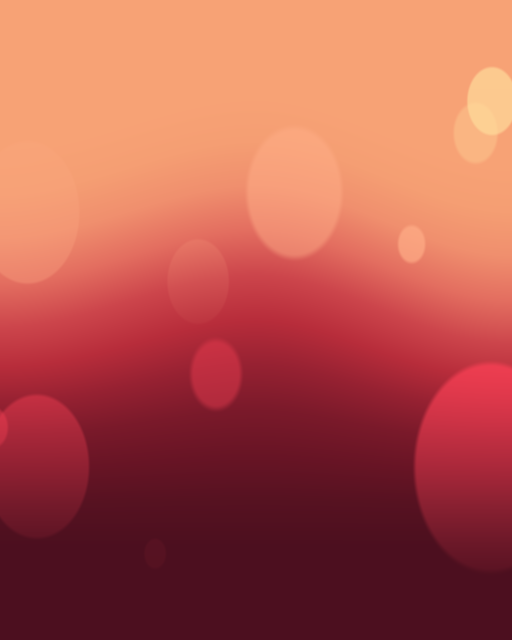
Reproduce this background procedurally as a WebGL 2 fragment shader.

```glsl
#version 300 es
precision highp float;
// Warm dusk gradient, peach down to wine, with soft oval bokeh lights.

#define SHIFT_LEFT 0.082
#define SHIFT_RIGHT 0.11
#define RAMP_START 0.15
#define RAMP_STEP 0.07
#define OVAL_WIDTH 0.91
#define CREAM vec3(1.0, 0.88, 0.62)
#define PEACH vec3(1.0, 0.68, 0.53)
#define ROSE vec3(0.97, 0.25, 0.33)

uniform vec2 u_resolution;
out vec4 fragColor;

const int STOPS = 11;
const vec3 RAMP[STOPS] = vec3[STOPS](
  vec3(0.97, 0.635, 0.46), vec3(0.96, 0.62, 0.45), vec3(0.94, 0.56, 0.43),
  vec3(0.89, 0.43, 0.375), vec3(0.80, 0.27, 0.295), vec3(0.72, 0.175, 0.23),
  vec3(0.59, 0.13, 0.195), vec3(0.48, 0.10, 0.165), vec3(0.41, 0.08, 0.145),
  vec3(0.34, 0.07, 0.13), vec3(0.30, 0.06, 0.12));

// Evenly spaced colour stops, measured down from the top
vec3 duskRamp(float depth) {
  float s = clamp((depth - RAMP_START) / RAMP_STEP, 0.0, float(STOPS - 1));
  int i = min(int(s), STOPS - 2);
  return mix(RAMP[i], RAMP[i + 1], s - float(i));
}

// Gradient that rises to a broad hump in the middle and flattens below
vec3 background(vec2 uv) {
  float depth = 1.0 - uv.y;
  float side = smoothstep(0.0, 1.0, abs(uv.x - 0.5) * 2.0);
  float shift = uv.x < 0.5 ? SHIFT_LEFT : SHIFT_RIGHT;
  float fade = 1.0 - smoothstep(0.5, 0.85, depth);
  return duskRamp(depth - shift * side * fade);
}

// Oval light whose strength runs from its bottom to its top
void addLight(inout vec3 color, vec2 uv, vec2 center, float radius, float blur,
              vec3 tint, float bottom, float top) {
  vec2 offset = (uv - center) / vec2(OVAL_WIDTH, 1.0);
  float mask = 1.0 - smoothstep(-blur, blur, length(offset) - radius);
  float height = clamp(offset.y / radius * 0.5 + 0.5, 0.0, 1.0);
  color = mix(color, tint, mask * mix(bottom, top, height));
}

void main() {
  vec2 uv = gl_FragCoord.xy / u_resolution;
  vec3 color = background(uv);

  // Pale lights in the upper sky
  addLight(color, uv, vec2(0.929, 0.792), 0.047, 0.004, CREAM, 0.30, 0.30);
  addLight(color, uv, vec2(0.961, 0.842), 0.053, 0.003, CREAM, 0.62, 0.64);
  addLight(color, uv, vec2(0.575, 0.699), 0.102, 0.007, PEACH, 0.47, 0.55);
  addLight(color, uv, vec2(0.054, 0.668), 0.111, 0.003, PEACH, 0.32, 0.14);
  addLight(color, uv, vec2(0.804, 0.6185), 0.029, 0.004, PEACH, 0.68, 0.70);
  addLight(color, uv, vec2(0.387, 0.560), 0.066, 0.003, PEACH, 0.05, 0.17);

  // Rose lights in the lower dusk
  addLight(color, uv, vec2(0.422, 0.415), 0.054, 0.007, ROSE, 0.42, 0.42);
  addLight(color, uv, vec2(0.072, 0.271), 0.112, 0.004, ROSE, 0.10, 0.46);
  addLight(color, uv, vec2(-0.013, 0.332), 0.031, 0.004, ROSE, 0.35, 0.45);
  addLight(color, uv, vec2(0.958, 0.2695), 0.163, 0.006, ROSE, 0.08, 0.82);
  addLight(color, uv, vec2(0.303, 0.135), 0.023, 0.003, ROSE, 0.05, 0.06);

  fragColor = vec4(color, 1.0);
}
```
